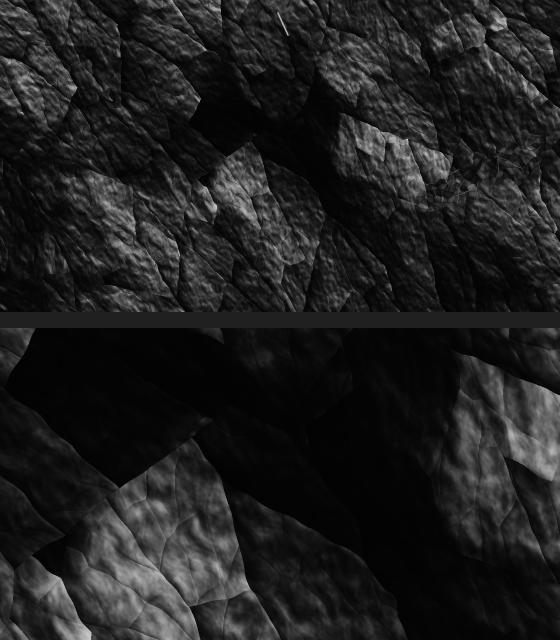
Top: the whole. Bottom: its middle third, enlarged.
A Shadertoy shader for this texture:

```glsl
// Dark slate cliff: blocks, slabs and chips are nested stretched Voronoi facets
// that share a steep bedding direction. Facet tones, one-sided shadows, fine grain
// and broad pools of light are summed as exposure, then mapped to grey.

const float BEDDING = -0.98;          // angle of the strata in radians
const float MID_GREY = 0.118;         // tone at zero exposure
const float CONTRAST = 1.1;
const vec2 LEDGE_A = vec2(1.38, 0.36);
const vec2 LEDGE_B = vec2(1.74, 0.54);

struct Facet { vec2 id; vec2 offset; float edge; };

float hash(vec2 p) {
    vec3 q = fract(p.xyx * 0.1031);
    q += dot(q, q.yzx + 33.33);
    return fract((q.x + q.y) * q.z);
}

vec2 hash2(vec2 p) {
    return vec2(hash(p), hash(p + 57.3));
}

// Components of p in a frame whose x axis points at the given angle
vec2 turn(vec2 p, float angle) {
    float c = cos(angle), s = sin(angle);
    return vec2(c * p.x + s * p.y, c * p.y - s * p.x);
}

float noise(vec2 p) {
    vec2 i = floor(p), f = fract(p);
    f = f * f * (3.0 - 2.0 * f);
    return mix(mix(hash(i), hash(i + vec2(1, 0)), f.x),
               mix(hash(i + vec2(0, 1)), hash(i + vec2(1, 1)), f.x), f.y);
}

float fbm(vec2 p) {
    float sum = 0.0, gain = 0.48;
    for (int i = 0; i < 4; i++) {
        sum += gain * noise(p);
        p = turn(p, 0.25) * 2.03 + 17.0;
        gain *= 0.58;
    }
    return sum;
}

// Nearest Voronoi cell, offset from its centre and distance to its border
Facet fracture(vec2 p) {
    Facet f = Facet(vec2(0), vec2(0), 0.0);
    float first = 9.0, second = 9.0;
    for (int y = -1; y <= 1; y++)
    for (int x = -1; x <= 1; x++) {
        vec2 id = floor(p) + vec2(x, y);
        vec2 d = p - id - 0.05 - 0.9 * hash2(id);
        float dist = length(d);
        if (dist < first) {
            second = first;
            first = dist;
            f.id = id;
            f.offset = d;
        } else second = min(second, dist);
    }
    f.edge = 0.5 * (second - first);
    return f;
}

// Shadow under the lower left border of a facet, thin glint on the upper right
float relief(Facet f, float shadow, float width, float glint) {
    float side = f.offset.y + 0.3 * f.offset.x;
    float dark = smoothstep(width, 0.0, f.edge) * smoothstep(0.05, -0.3, side);
    float bright = smoothstep(0.05, 0.01, f.edge) * smoothstep(0.1, 0.4, side);
    return glint * bright - shadow * dark;
}

// Tone of a tilted plane: constant part plus a ramp in a random direction
float plane(Facet f, float level, float ramp) {
    vec2 slope = turn(vec2(1, 0), 6.28 * hash(f.id + 2.0));
    return level * (hash(f.id) - 0.5) + ramp * dot(f.offset, slope);
}

float segment(vec2 p, vec2 a, vec2 b) {
    vec2 d = b - a;
    return length(p - a - d * clamp(dot(p - a, d) / dot(d, d), 0.0, 1.0));
}

// Soft stroke of light or shade
float stroke(vec2 p, vec2 a, vec2 b, float radius) {
    float d = segment(p, a, b) / radius;
    return exp(-d * d);
}

// Broad distribution of lit faces and deep hollows
float lighting(vec2 p) {
    float lit = 1.4 * stroke(p, vec2(0.48, 0.96), vec2(0.64, 0.74), 0.07)
              + 0.8 * stroke(p, vec2(0.72, 0.90), vec2(1.00, 0.92), 0.10)
              + 1.0 * stroke(p, vec2(1.12, 0.79), vec2(1.36, 0.45), 0.11)
              + 1.2 * stroke(p, vec2(1.50, 0.97), vec2(1.66, 0.74), 0.06)
              + 1.3 * stroke(p, vec2(0.77, 0.42), vec2(1.02, 0.14), 0.05)
              + 1.0 * stroke(p, vec2(1.63, 0.42), vec2(1.77, 0.26), 0.10)
              + 0.5 * stroke(p, vec2(0.23, 0.53), vec2(0.49, 0.07), 0.07);
    float hollow = 2.4 * stroke(p, vec2(0.45, 0.48), vec2(0.70, 0.65), 0.08)
                 + 2.4 * stroke(p, vec2(0.72, 0.64), vec2(1.02, 0.46), 0.07)
                 + 1.8 * stroke(p, vec2(1.47, 0.66), vec2(1.60, 0.63), 0.05)
                 + 1.4 * stroke(p, vec2(0.00, 0.50), vec2(0.08, 0.00), 0.16)
                 + 1.4 * stroke(p, vec2(1.50, 0.16), vec2(1.70, 0.02), 0.08)
                 + 1.2 * stroke(p, vec2(0.95, 0.84), vec2(0.98, 0.68), 0.06);
    return lit - hollow;
}

// Thin dry stalks strewn over the ledge
float straw(vec2 p) {
    float cover = 0.0;
    for (int i = 0; i < 36; i++) {
        vec2 r = hash2(vec2(i, 3)), s = hash2(vec2(i, 8));
        vec2 root = mix(LEDGE_A, LEDGE_B, r.x) + vec2(0.0, 0.11 * (r.y - 0.5));
        vec2 tip = root + turn(vec2(0.02 + 0.03 * s.x, 0), 3.0 * s.y);
        cover = max(cover, s.x * smoothstep(0.002, 0.0005, segment(p, root, tip)));
    }
    return cover;
}

float rock(vec2 p) {
    vec2 ragged = vec2(noise(p * 45.0), noise(p * 45.0 + 31.0)) - 0.5;
    vec2 q = p + 0.007 * ragged + 0.015 * (noise(p * 6.0) - 0.5);

    // Nested fractures, each block with its own bedding tilt
    Facet block = fracture(turn(q, BEDDING) * vec2(2.1, 3.7));
    float angle = BEDDING + 0.6 * (hash(block.id + 5.0) - 0.5);
    vec2 bed = turn(q, angle);
    vec2 slabScale = vec2(4.0, 11.0);
    Facet slab = fracture(bed * slabScale + 40.0 * hash2(block.id));
    float skew = 1.2 * (hash(slab.id + 7.0) - 0.5);
    Facet chip = fracture(turn(bed, skew) * vec2(13, 30) + 20.0 * hash2(slab.id));
    vec2 centre = q - turn(slab.offset / slabScale, -angle);

    // Facet tones, edges and broad light
    float broken = mix(0.35, 1.0, hash(slab.id + 9.0));
    float z = plane(block, 1.3, 0.5) + plane(slab, 1.5, 0.9);
    z += broken * (plane(chip, 0.9, 0.5) + relief(chip, 0.8, 0.12, 0.3));
    z += relief(slab, 1.4, 0.17, 0.5) + relief(block, 1.5, 0.09, 0.4);
    z += lighting(mix(q, centre, 0.7)) + noise(p * 3.5) - 0.5;

    // Fine embossed grain and bedding lines
    vec2 g = bed * vec2(34, 60);
    vec2 lightStep = vec2(-0.12, 0.25);
    z += 3.4 * (fbm(g + lightStep) - fbm(g - lightStep));
    z += 0.5 * (noise(bed * vec2(7, 110)) - 0.5);

    // Gravel ledge
    Facet pebble = fracture(q * vec2(44, 56));
    float gravel = plane(pebble, 2.2, 0.8) - 0.7 * smoothstep(0.14, 0.02, pebble.edge);
    float ledge = smoothstep(0.3, 0.8, stroke(q, LEDGE_A, LEDGE_B, 0.065));
    z = mix(z, gravel + 0.3 * z, 0.75 * ledge);

    // Exposure to grey, with shoulder
    float tone = MID_GREY * exp(CONTRAST * z);
    tone = 0.012 + tone / (1.0 + 1.15 * tone);
    tone = mix(tone, 0.4, 0.8 * straw(p));
    float stick = segment(p, vec2(0.891, 0.958), vec2(0.923, 0.888));
    return mix(tone, 0.7, smoothstep(0.004, 0.001, stick));
}

void mainImage(out vec4 fragColor, in vec2 fragCoord) {
    float tone = 0.0;
    for (int i = 0; i < 4; i++) {
        vec2 shift = 0.5 * vec2(i % 2, i / 2) - 0.25;
        tone += 0.25 * rock((fragCoord + shift) / iResolution.y);
    }
    fragColor = vec4(vec3(tone), 1.0);
}
```
